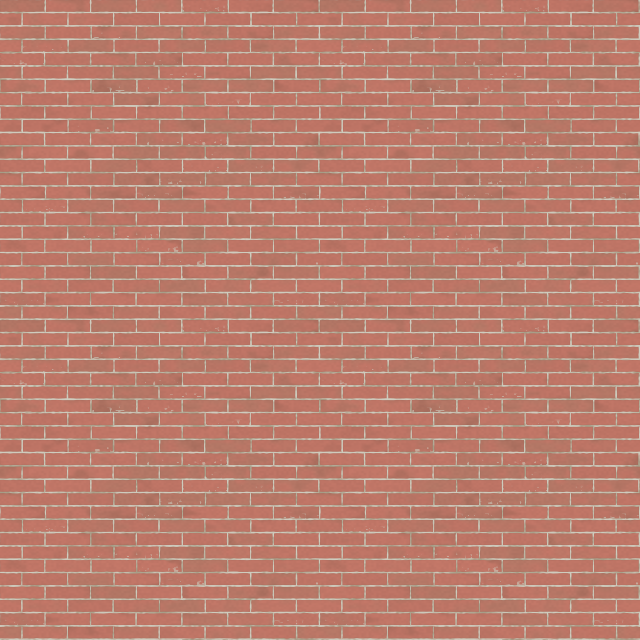
This texture is drawn by a Shadertoy shader. Its source:

```glsl
const vec2 TILES = vec2(2.0);             // identical wall sections per canvas
const vec2 BRICKS = vec2(7.0, 24.0);      // bricks per section
const vec2 JOINT_HALF = vec2(0.00108, 0.00122);

const vec3 BRICK_RED = vec3(0.752, 0.460, 0.400);
const vec3 BRICK_DULL = vec3(0.695, 0.468, 0.398);
const vec3 BRICK_STAIN = vec3(0.630, 0.400, 0.340);
const vec3 MORTAR_PALE = vec3(0.810, 0.800, 0.745);
const vec3 MORTAR_TAN = vec3(0.650, 0.615, 0.525);

float hash(vec2 p, float seed) {
    vec3 q = fract(vec3(p.xyx + seed * 7.31) * vec3(0.1031, 0.1030, 0.0973));
    q += dot(q, q.yzx + 33.33);
    return fract((q.x + q.y) * q.z);
}

// Value noise that wraps after "period" lattice cells.
float noise(vec2 p, vec2 period, float seed) {
    vec2 cell = floor(p);
    vec2 f = p - cell;
    f = f * f * (3.0 - 2.0 * f);
    vec2 a = mod(cell, period);
    vec2 b = mod(cell + 1.0, period);
    float low = mix(hash(a, seed), hash(vec2(b.x, a.y), seed), f.x);
    float high = mix(hash(vec2(a.x, b.y), seed), hash(b, seed), f.x);
    return mix(low, high, f.y);
}

float wrappedNoise(vec2 uv, vec2 freq, float seed) {
    return noise(uv * freq, freq, seed);
}

// Distance to the nearest joint centres, in canvas units.
vec2 jointDistance(vec2 grid, vec2 brickSize) {
    vec2 joint = mod(floor(grid + vec2(0.5, 0.0)), BRICKS);
    float shift = (hash(joint, 3.0) - 0.5) * 0.018;
    vec2 nearest = abs(fract(grid + vec2(shift, 0.0) + 0.5) - 0.5);
    return nearest * brickSize;
}

vec3 brickColor(vec2 uv, vec2 id, vec2 local) {
    float tone = hash(id, 11.0);
    vec2 freq = vec2(28.0, 48.0);
    float cloud = noise(uv * freq + floor(tone * 40.0), freq, 13.0);
    float grain = wrappedNoise(uv, vec2(128.0, 160.0), 17.0);

    float dull = smoothstep(0.45, 1.0, tone * 0.65 + cloud * 0.45);
    vec3 color = mix(BRICK_RED, BRICK_DULL, dull * 0.85);

    // Darker smudges, mostly towards one end of a brick
    float side = hash(id, 19.0) > 0.5 ? local.x : 1.0 - local.x;
    float smudge = smoothstep(0.55, 0.95, cloud * 0.65 + side * 0.4);
    smudge *= smoothstep(0.4, 0.9, hash(id, 23.0));
    color = mix(color, BRICK_STAIN, smudge * 0.55);
    color *= 0.975 + 0.04 * grain + 0.025 * (hash(id, 29.0) - 0.5);

    // Rare pale chips near the lower edge
    float chip = smoothstep(0.78, 0.92, wrappedNoise(uv, vec2(110.0, 180.0), 31.0));
    chip *= step(0.82, hash(id, 37.0)) * smoothstep(0.6, 0.15, local.y);
    return mix(color, MORTAR_PALE, chip * 0.6);
}

vec3 mortarColor(vec2 uv, vec2 id) {
    float patches = wrappedNoise(uv, vec2(18.0, 48.0), 41.0);
    float grit = wrappedNoise(uv, vec2(120.0, 144.0), 43.0);
    float pale = patches * 0.55 + grit * 0.4 + hash(id, 47.0) * 0.3;
    return mix(MORTAR_TAN, MORTAR_PALE, smoothstep(0.2, 0.85, pale));
}

void mainImage(out vec4 fragColor, in vec2 fragCoord) {
    vec2 canvas = fragCoord / iResolution.xy;
    vec2 uv = fract(canvas * TILES);

    // Running bond: every other row shifts by half a brick
    vec2 grid = uv * BRICKS - vec2(-0.015, 0.06);
    float row = floor(grid.y);
    grid.x += 0.5 * (1.0 - mod(row, 2.0));
    grid.x -= mod(row, 2.0) * 0.0 + 0.01 * (hash(vec2(mod(row, BRICKS.y), 0.0), 5.0) - 0.5);
    vec2 id = mod(floor(grid), BRICKS);

    // Joints with slightly ragged edges
    vec2 brickSize = 1.0 / (TILES * BRICKS);
    vec2 edge = jointDistance(grid, brickSize) - JOINT_HALF;
    float ragged = wrappedNoise(uv, vec2(96.0, 120.0), 53.0) - 0.5;
    float d = min(edge.x, edge.y) + ragged * 0.0008;
    float pixel = 1.0 / min(iResolution.x, iResolution.y);
    float soft = max(0.6 * pixel, 0.0004);
    float face = smoothstep(-soft, soft, d);

    vec3 brick = brickColor(uv, id, fract(grid));
    brick *= 1.0 - 0.05 * (1.0 - smoothstep(0.0, 0.0018, d));
    fragColor = vec4(mix(mortarColor(uv, id), brick, face), 1.0);
}
```
